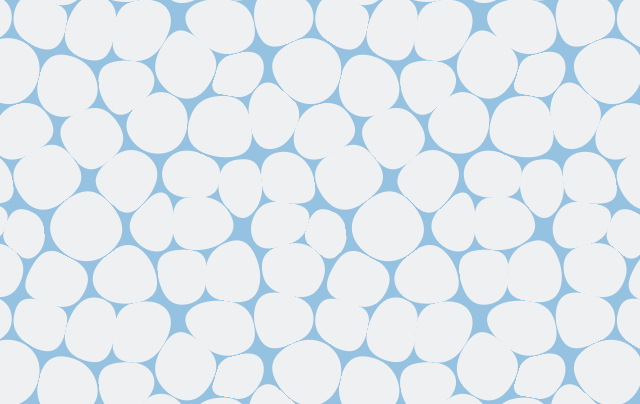
Write a Shadertoy shader that draws this pattern.

```glsl
const vec2 GRID = vec2(5.0, 6.0);   // pebbles across and down one tile

vec3 hash32(vec2 p) {
    vec3 q = fract(p.xyx * vec3(0.1031, 0.1030, 0.0973));
    q += dot(q, q.yxz + 33.33);
    return fract((q.xxy + q.yzz) * q.zyx);
}

// Seed point (xy) and squared-size weight (z); wrapping the id makes the tile repeat
vec3 pebble(vec2 id) {
    vec3 rnd = hash32(mod(id, GRID) + 7.0);
    float stagger = 0.5 * mod(id.y, 2.0);
    vec2 seed = id + vec2(stagger, 0.5) + (rnd.xy - 0.5) * 0.55;
    return vec3(seed / GRID, rnd.z * 0.010);
}

// Id of the pebble whose weighted cell contains p
vec2 owner(vec2 p) {
    vec2 base = floor(p * GRID), best = base;
    float nearest = 1e9;
    for (int y = -2; y <= 2; y++)
    for (int x = -2; x <= 2; x++) {
        vec2 id = base + vec2(x, y);
        vec3 stone = pebble(id);
        vec2 r = p - stone.xy;
        float power = dot(r, r) - stone.z;
        if (power < nearest) {
            nearest = power;
            best = id;
        }
    }
    return best;
}

// Wall shared by two pebbles: normal (xy) and distance from the given centre (z)
vec3 wall(vec3 stone, vec3 other, vec2 centre) {
    vec2 toOther = other.xy - stone.xy;
    float span = length(toOther);
    vec2 normal = toOther / span;
    float reach = 0.5 * (span + (stone.z - other.z) / span);
    return vec3(normal, max(reach - dot(centre - stone.xy, normal), 0.02));
}

// Moves the centre away from the walls that press closest
vec2 balancedCentre(vec2 id, vec3 stone) {
    vec2 centre = stone.xy;
    for (int pass = 0; pass < 2; pass++) {
        vec2 push = vec2(0.0);
        float stiffness = 0.0;
        for (int y = -2; y <= 2; y++)
        for (int x = -2; x <= 2; x++) {
            if (x == 0 && y == 0) continue;
            vec3 w = wall(stone, pebble(id + vec2(x, y)), centre);
            float force = 1.0 / (w.z * w.z * w.z);
            push += w.xy * force;
            stiffness += force / w.z;
        }
        centre -= push / (1.5 * stiffness);
    }
    return centre;
}

// Signed distance to a rounded pebble pressed against its neighbours
float pebbleDistance(vec2 p) {
    vec2 id = owner(p);
    vec3 stone = pebble(id);
    vec2 centre = balancedCentre(id, stone);
    float sum = 1e-5, seam = 1e9;
    vec2 slope = vec2(0.0);
    for (int y = -2; y <= 2; y++)
    for (int x = -2; x <= 2; x++) {
        if (x == 0 && y == 0) continue;
        vec3 w = wall(stone, pebble(id + vec2(x, y)), centre);
        float along = dot(p - centre, w.xy);
        float t = max(along / w.z, 0.0);

        // A fourth-power norm of the walls gives a near-elliptic outline
        sum += t * t * t * t;
        slope += t * t * t * w.xy / w.z;
        seam = min(seam, w.z - along);
    }
    float radius = pow(sum, 0.25);
    float gradient = max(length(slope) * pow(sum, -0.75), 1.0);
    return max((radius - 1.066) / gradient, -seam - 0.0012);
}

void mainImage(out vec4 fragColor, in vec2 fragCoord) {
    float pixel = 2.1215 / iResolution.x;   // tiles per pixel
    float d = pebbleDistance(fragCoord * pixel);
    float cover = clamp(0.5 - d / pixel, 0.0, 1.0);
    vec3 grout = vec3(0.58, 0.76, 0.88);
    vec3 stoneColour = vec3(0.937, 0.941, 0.949);
    fragColor = vec4(mix(grout, stoneColour, cover), 1.0);
}
```
